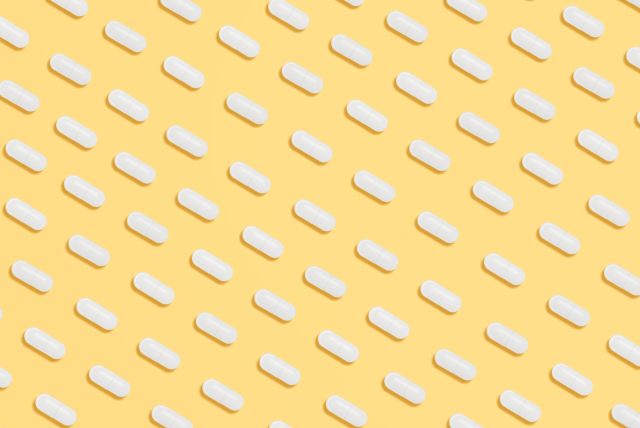
A WebGL 1 fragment shader for this pattern:

```glsl
precision highp float;

uniform vec2 u_resolution;

const vec2 ORIGIN = vec2(0.0576, 0.6436);
const vec2 COLUMN_STEP = vec2(0.1455, -0.0906);
const vec2 ROW_STEP = vec2(-0.0182, 0.1518);

float capsuleDistance(vec2 p, float halfLength, float radius) {
  p.x -= clamp(p.x, -halfLength, halfLength);
  return length(p) - radius;
}

float coverage(float d, float softness) {
  return 1.0 - smoothstep(-softness, softness, d);
}

// Slanted lattice whose rows and columns drift a little, as if laid by hand
vec2 pillCenter(vec2 cell) {
  float c = cell.x;
  float r = cell.y;
  float k = c - floor(0.8 * r + 2.45);
  vec2 rowDrift = vec2(0.0078 * cos(1.75 * r),
                       -0.0098 * cos(0.98 * r - 1.67) - 0.0049 * cos(0.6 * r + 0.4));
  vec2 columnDrift = vec2(0.0039 * sin(1.6 * k) - 0.0107 * cos(0.6 * k),
                          0.0121 * cos(0.6 * k - 0.6));
  return ORIGIN + c * COLUMN_STEP + r * ROW_STEP + rowDrift + columnDrift;
}

vec2 nearestCell(vec2 p) {
  vec2 q = p - ORIGIN;
  float det = COLUMN_STEP.x * ROW_STEP.y - COLUMN_STEP.y * ROW_STEP.x;
  vec2 cell = vec2(q.x * ROW_STEP.y - q.y * ROW_STEP.x,
                   q.y * COLUMN_STEP.x - q.x * COLUMN_STEP.y) / det;
  return floor(cell + 0.5);
}

// x runs along the pill, y across it towards the light
vec2 toPillSpace(vec2 p, float angle) {
  float c = cos(angle);
  float s = sin(angle);
  return vec2(c * p.x - s * p.y, s * p.x + c * p.y);
}

vec3 pillShade(vec2 q, float d, float tone) {
  float across = q.y / 0.0215;
  vec3 color = vec3(0.912, 0.91, 0.902) + tone;
  color += 0.035 * exp(-pow((across - 0.32) / 0.2, 2.0)) * coverage(abs(q.x) - 0.032, 0.006);
  color -= 0.025 * smoothstep(0.1, -0.9, across);

  // Edge of the wider cap and the bright ring inside its end
  color -= 0.02 * exp(-pow((q.x - 0.004) / 0.0015, 2.0));
  float ring = exp(-pow((d + 0.0045) / 0.0015, 2.0));
  color += 0.035 * ring * smoothstep(-0.02, -0.036, q.x);

  // Warm light through the thin shell
  return mix(color, vec3(0.93, 0.87, 0.72), 0.65 * smoothstep(-0.0026, 0.0, d));
}

void main() {
  vec2 p = gl_FragCoord.xy / u_resolution.y;
  float pixel = 1.0 / u_resolution.y;

  // Paper with a faint uneven light
  vec3 color = vec3(1.0, 0.87, 0.53);
  color += vec3(0.003, 0.005, 0.008) * sin(1.9 * p.x + 0.8 * sin(2.3 * p.y) - 1.2);

  vec2 base = nearestCell(p);
  for (int j = -1; j <= 1; j++) {
    for (int i = -1; i <= 1; i++) {
      vec2 cell = base + vec2(float(i), float(j));
      vec2 offset = p - pillCenter(cell);
      float wobble = sin(2.7 * cell.x + 4.1 * cell.y);
      float angle = 0.54 + 0.015 * wobble;

      // Cast shadow, deepest beside the pill
      vec2 q = toPillSpace(offset + vec2(0.0075, 0.0075), angle);
      float shadow = coverage(capsuleDistance(q, 0.032, 0.0205), 0.003 + 0.5 * pixel);
      color = mix(color, vec3(0.85, 0.61, 0.20), 0.95 * shadow);

      // Two-part shell: the left cap is slightly wider
      q = toPillSpace(offset, angle);
      float radius = 0.0215 - 0.0006 * smoothstep(0.002, 0.006, q.x);
      float d = capsuleDistance(q, 0.032, radius);
      color = mix(color, pillShade(q, d, 0.006 * wobble), coverage(d, 0.75 * pixel));
    }
  }

  gl_FragColor = vec4(color, 1.0);
}
```
